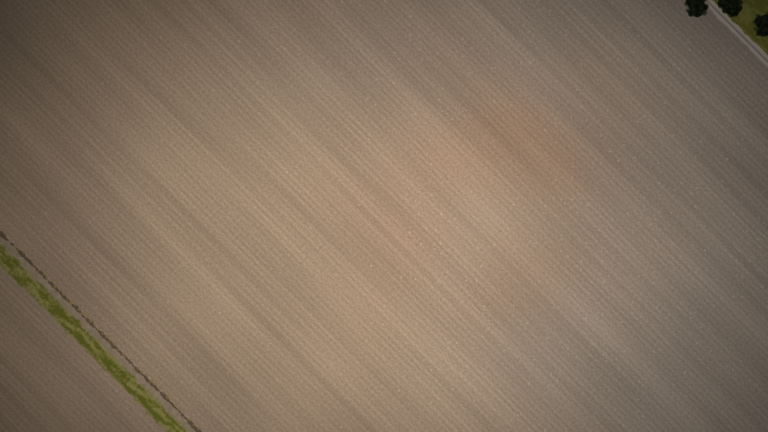
Write a WebGL 1 fragment shader that draws this texture.

```glsl
precision highp float;
uniform vec2 u_resolution;

// Lengths are fractions of the canvas height.
const float ROWS = 81.5;            // furrows per unit across
const float ROWS_PER_PASS = 4.0;    // furrows between deeper seams
const float FURROW_DEPTH = 0.035;
const float SEAM_DEPTH = 0.07;
const float GRAIN = 0.10;
const float STONE_CELL = 0.017;
const float PLANT_CELL = 0.013;
const float VERGE_POS = 0.291;
const float VERGE_HALF = 0.017;
const float PATH_POS = 0.315;
const float HEDGE_POS = 0.331;
const float ROAD_POS = 1.863;
const float ROAD_HALF = 0.010;
const float FALLOFF = 0.68;
const vec2 LIGHT_CENTRE = vec2(0.92, 0.42);
const vec2 LIGHT_RADII = vec2(1.0, 0.8);
const vec3 SOIL = vec3(0.69, 0.59, 0.49);
const vec3 GREY_SOIL = vec3(0.65, 0.59, 0.53);
const vec3 RED_SOIL = vec3(0.68, 0.54, 0.43);
const vec3 STONE = vec3(0.86, 0.79, 0.69);
const vec3 GRASS = vec3(0.45, 0.45, 0.17);
const vec3 DRY_GRASS = vec3(0.70, 0.65, 0.40);
const vec3 PATH = vec3(0.66, 0.58, 0.48);
const vec3 PLANT = vec3(0.66, 0.55, 0.34);
const vec3 SHADOW = vec3(0.25, 0.22, 0.16);
const vec3 ROAD = vec3(0.82, 0.76, 0.70);
const vec3 TREE = vec3(0.09, 0.12, 0.06);

float hash(vec2 p) {
  p = fract(p * vec2(0.1031, 0.1137));
  p += dot(p, p.yx + 33.33);
  return fract((p.x + p.y) * p.x * 17.31);
}

vec2 gradient(vec2 cell) {
  float angle = 6.2832 * hash(cell);
  return vec2(cos(angle), sin(angle));
}

// Gradient noise, roughly -0.7 to 0.7.
float noise(vec2 p) {
  vec2 i = floor(p), f = p - i;
  vec2 w = f * f * f * (f * (f * 6.0 - 15.0) + 10.0);
  vec2 e = vec2(1.0, 0.0);
  float low = mix(dot(gradient(i), f), dot(gradient(i + e), f - e), w.x);
  float high = mix(dot(gradient(i + e.yx), f - e.yx), dot(gradient(i + 1.0), f - 1.0), w.x);
  return mix(low, high, w.y);
}

float disc(float d, float radius, float soft) {
  return 1.0 - smoothstep(radius - soft, radius + soft, d);
}

// One jittered dot per cell; chance sets how many cells are filled.
float dots(vec2 p, float size, float chance, float radius, float soft) {
  vec2 cell = floor(p / size);
  vec2 jitter = 0.25 + 0.5 * vec2(hash(cell + 17.0), hash(cell + 59.0));
  float r = radius * (0.6 + 0.7 * hash(cell + 83.0));
  return step(hash(cell + 5.0), chance) * disc(length(p - (cell + jitter) * size), r, soft);
}

vec3 field(vec2 p, vec2 q, float px) {
  // Broad soil tones
  vec3 col = mix(SOIL, GREY_SOIL, smoothstep(0.8, 1.7, p.x + 0.4 * p.y + 0.25 * noise(p * 3.0)));
  float red = exp(-9.0 * dot(p - vec2(1.15, 0.6), p - vec2(1.15, 0.6)));
  col = mix(col, RED_SOIL, red * (0.6 + 0.5 * noise(p * 5.0)));
  col *= 1.0 + 0.06 * noise(p * 4.0) + 0.07 * noise(q * vec2(2.0, 16.0));

  // Furrows, with uneven rows and deeper seams between passes
  float row = q.y * ROWS + 0.12 * noise(q * 6.0);
  float visible = 1.0 - smoothstep(0.3, 0.6, px * ROWS);
  float wear = 0.8 + 0.7 * noise(q * vec2(5.0, 22.0));
  float seam = abs(fract(row / ROWS_PER_PASS) - 0.5) * ROWS_PER_PASS;
  float depth = hash(vec2(floor(row / ROWS_PER_PASS), 7.0));
  float relief = FURROW_DEPTH * cos(6.2832 * row) * wear;
  relief -= SEAM_DEPTH * depth * wear * (1.0 - smoothstep(0.1, 0.55, seam));
  relief += 0.04 * noise(vec2(q.x * 3.0, row * 0.8));
  col *= 1.0 + visible * relief;

  // Clods and stones
  col *= 1.0 + GRAIN * noise(q * vec2(150.0, 230.0));
  float chance = 0.03 + 0.16 * smoothstep(0.9, 1.8, p.x + 0.5 * p.y);
  return mix(col, STONE, 0.5 * dots(q, STONE_CELL, chance, 0.0016, px));
}

void main() {
  float px = 1.0 / u_resolution.y;
  vec2 p = gl_FragCoord.xy * px;
  vec2 q = vec2(p.x - p.y, p.x + p.y) * 0.70711;  // along, across the rows
  vec3 col = field(p, q, px);
  float ragged = 0.006 * noise(q * 45.0) + 0.004 * noise(q * 120.0);

  // Grass verge, path and hedge
  float path = disc(abs(q.y - PATH_POS), 0.007, 0.003);
  col = mix(col, PATH * (1.0 + 0.15 * noise(q * 90.0)), 0.8 * path);
  float tuft = smoothstep(-0.35, 0.45, noise(q * vec2(25.0, 90.0)) + 0.5 * noise(q * 140.0));
  float verge = disc(abs(q.y - VERGE_POS) + ragged, VERGE_HALF, 0.002 + px);
  col = mix(col, mix(GRASS, DRY_GRASS, 0.75 * tuft), verge);
  vec2 hedge = vec2(q.x, q.y - HEDGE_POS + 0.5 * PLANT_CELL);
  float inHedge = step(abs(q.y - HEDGE_POS), 0.5 * PLANT_CELL);
  col = mix(col, SHADOW, 0.55 * disc(abs(q.y - HEDGE_POS + 0.004) + ragged, 0.003, 0.002));
  col = mix(col, PLANT, 0.75 * inHedge * dots(hedge, PLANT_CELL, 0.85, 0.0035, px));

  // Far corner: grass, road and trees
  float corner = smoothstep(-0.003, 0.003, q.y - ROAD_POS + ragged);
  col = mix(col, mix(GRASS, DRY_GRASS, 0.4 * tuft), corner);
  float lane = abs(q.y - ROAD_POS);
  float rut = 1.0 - 0.25 * disc(lane, 0.002, px);
  col = mix(col, ROAD * rut, disc(lane + 0.5 * ragged, ROAD_HALF, px));
  for (int i = 0; i < 3; i++) {
    float n = float(i);
    vec2 tree = vec2(1.613 + 0.079 * n, 0.988 + 0.027 * n - 0.025 * n * n);
    float crown = length(p - tree) + 0.012 * noise(p * 70.0);
    col = mix(col, TREE * (1.0 + noise(p * 110.0)), disc(crown, 0.025, 0.002 + px));
  }

  // Light falling off towards the corners
  vec2 d = (p - LIGHT_CENTRE) / LIGHT_RADII;
  gl_FragColor = vec4(col * exp(-FALLOFF * dot(d, d)), 1.0);
}
```
